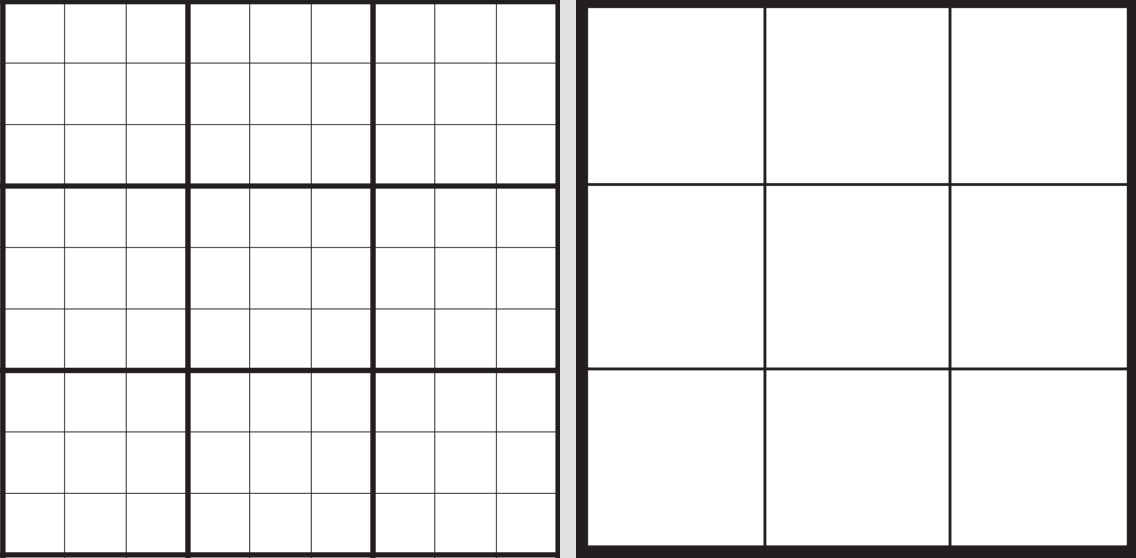
Left: the whole. Right: its middle third, enlarged.
Reproduce this pattern procedurally as a Shadertoy shader.

```glsl
// A nine by nine ruled grid, black on white, grouped by heavy rules into blocks of three.
// Each axis finds its nearest rule, picks a heavy or fine width by index, and
// integrates that rule over a soft pixel footprint for even antialiasing.

const int   CELLS_PER_BLOCK = 3;
const vec2  FIRST_RULE  = vec2(0.00506, 0.00565);  // centre of the left and bottom rules
const vec2  CELL_PITCH  = vec2(0.11018, 0.11016);  // spacing of rules, in canvas sizes
const vec2  HEAVY_WIDTH = vec2(0.0098, 0.0095);
const vec2  FINE_WIDTH  = vec2(0.0017, 0.0017);
const float SOFTNESS    = 1.25;                    // footprint size in pixels
const vec3  PAPER = vec3(1.0);
const vec3  INK   = vec3(0.137, 0.122, 0.125);

// Share of a box footprint, centred at offset, covered by a rule around zero.
vec2 ruleCoverage(vec2 offset, vec2 width, vec2 footprint) {
    vec2 lower = max(offset - 0.5 * footprint, -0.5 * width);
    vec2 upper = min(offset + 0.5 * footprint, 0.5 * width);
    return max(upper - lower, 0.0) / footprint;
}

void mainImage(out vec4 fragColor, in vec2 fragCoord) {
    vec2 uv = fragCoord / iResolution.xy;
    vec2 footprint = SOFTNESS / iResolution.xy;

    // Nearest vertical and horizontal rule
    vec2 index = floor((uv - FIRST_RULE) / CELL_PITCH + 0.5);
    vec2 offset = uv - FIRST_RULE - index * CELL_PITCH;

    // Every third rule bounds a block
    vec2 isHeavy = 1.0 - step(0.5, mod(index, float(CELLS_PER_BLOCK)));
    vec2 width = mix(FINE_WIDTH, HEAVY_WIDTH, isHeavy);

    // Merge both directions so that crossings stay solid
    vec2 coverage = ruleCoverage(offset, width, footprint);
    float ink = 1.0 - (1.0 - coverage.x) * (1.0 - coverage.y);

    fragColor = vec4(mix(PAPER, INK, ink), 1.0);
}
```
